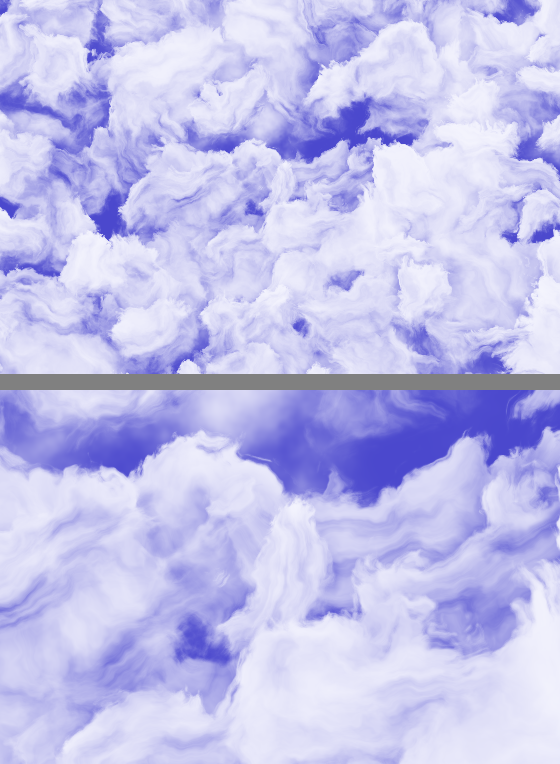
Top, the full canvas; bottom, a detail of the centre.
Write a Shadertoy shader that draws this texture.

```glsl
// Heaps of pale violet cotton fluff with soft tufts, ragged rims and small blue gaps.

const vec3 GAP_BLUE = vec3(0.35, 0.34, 0.82);
const vec3 FLUFF_WHITE = vec3(0.91, 0.91, 0.98);
const vec2 LIGHT_DIR = vec2(-0.35, 0.94);

const int LAYERS = 7;
const float LARGE_CELL = 0.40;    // tuft spacing, in canvas heights
const float SMALL_CELL = 0.15;
const float TUFT_SHARE = 0.75;    // share of cells that hold a tuft
const float WARP_SCALE = 4.5;
const float WARP_AMOUNT = 0.13;   // large bends of the rims
const float FRINGE_AMOUNT = 0.20; // fine fraying of the rims, in tuft radii
const float GAP_LEVEL = -0.7;
const float GAP_VARIATION = 5.0;
const float TUFT_LEVEL = 0.5;
const float TUFT_VARIATION = 1.5;
const float LIGHT_AMOUNT = 0.85;
const float FIBRE_AMOUNT = 1.5;
const float SHADOW_LEVEL = -2.0;  // level that shadows sink towards
const float SHADOW_AMOUNT = 0.18;
const float SHADOW_REACH = 1.5;   // in tuft radii
const float BROAD_SCALE = 2.5;
const float BROAD_AMOUNT = 1.2;
const float MID_LEVEL = 0.40;
const float CONTRAST = 1.65;
const float DEEP_TONE = 0.3;      // tones below this are compressed

vec2 hash2(vec2 p) {
    vec3 a = fract(p.xyx * vec3(0.1031, 0.1030, 0.0973));
    a += dot(a, a.yzx + 33.33);
    return fract((a.xx + a.yz) * a.zy);
}

float cornerSlope(vec2 cell, vec2 f, vec2 corner) {
    return dot(hash2(cell + corner) * 2.0 - 1.0, f - corner);
}

float gradientNoise(vec2 p) {
    vec2 cell = floor(p), f = fract(p);
    vec2 u = f * f * f * (f * (f * 6.0 - 15.0) + 10.0);
    float low = mix(cornerSlope(cell, f, vec2(0, 0)), cornerSlope(cell, f, vec2(1, 0)), u.x);
    float high = mix(cornerSlope(cell, f, vec2(0, 1)), cornerSlope(cell, f, vec2(1, 1)), u.x);
    return mix(low, high, u.y);
}

float fbm(vec2 p) {
    float sum = 0.0, amplitude = 1.0;
    for (int i = 0; i < 6; i++) {
        sum += amplitude * gradientNoise(p);
        p = mat2(1.6, 1.2, -1.2, 1.6) * p + 17.3;
        amplitude *= 0.48;
    }
    return sum;
}

mat2 rotation(float angle) {
    float c = cos(angle), s = sin(angle);
    return mat2(c, s, -s, c);
}

// Shades what lies beneath one tuft, then lays the tuft over it.
float addTuft(float level, vec2 offset, float radius, vec2 seed) {
    vec2 local = rotation((seed.x - 0.5) * 2.6) * offset / radius;
    float dist = length(local * vec2(0.8, 1.2));
    if (dist > SHADOW_REACH) return level;

    float shadow = 1.0 - smoothstep(0.8, SHADOW_REACH, dist);
    level = mix(level, SHADOW_LEVEL, SHADOW_AMOUNT * shadow);
    if (dist > 1.2) return level;

    // Crisp on the lit side, melting away on the other
    float lit = dot(offset / radius, LIGHT_DIR);
    float softness = mix(0.7, 0.2, smoothstep(-0.6, 0.4, lit));
    float frayed = dist + FRINGE_AMOUNT * fbm(local * 6.0 + seed * 53.0);
    float cover = 1.0 - smoothstep(1.0 - softness, 1.0, frayed);
    float fibres = fbm(local * vec2(1.5, 3.0) + seed * 37.0);
    float tuft = TUFT_LEVEL + LIGHT_AMOUNT * lit
               + FIBRE_AMOUNT * fibres + TUFT_VARIATION * (seed.y - 0.5);
    return mix(level, tuft, cover);
}

// One jittered grid of tufts; lower ones lie in front.
float addLayer(float level, vec2 p, float layer) {
    vec2 shift = vec2(5.37, 9.71) * (layer + 1.0);
    vec2 warp = vec2(fbm(p * WARP_SCALE + shift), fbm(p * WARP_SCALE - shift.yx));
    float size = mix(LARGE_CELL, SMALL_CELL, fract(layer * 0.618));
    vec2 grid = (p + WARP_AMOUNT * warp) / size + shift;
    vec2 cell = floor(grid);

    for (int y = 1; y >= -1; y--) {
        for (int x = -1; x <= 1; x++) {
            vec2 id = cell + vec2(x, y);
            vec2 jitter = hash2(id + layer * 31.0);
            vec2 seed = hash2(id + layer * 31.0 + 71.0);
            vec2 traits = hash2(id + layer * 31.0 + 143.0);
            if (traits.x > TUFT_SHARE) continue;
            vec2 center = id + 0.5 + 0.7 * (jitter - 0.5);
            level = addTuft(level, grid - center, mix(0.32, 0.55, traits.y), seed);
        }
    }
    return level;
}

void mainImage(out vec4 fragColor, in vec2 fragCoord) {
    vec2 p = fragCoord / iResolution.y;

    float level = GAP_LEVEL + GAP_VARIATION * fbm(p * 4.0 + 3.7);
    for (int i = 0; i < LAYERS; i++) level = addLayer(level, p, float(i));
    level += BROAD_AMOUNT * gradientNoise(p * BROAD_SCALE + 8.2);
    level = MID_LEVEL + CONTRAST * (level - MID_LEVEL);

    // Compress the highlights so that most of the fluff stays near white
    float tone = 1.1 - 0.22 * exp(-0.68 * level);
    if (tone < DEEP_TONE) tone = DEEP_TONE - 0.4 + 0.4 * exp((tone - DEEP_TONE) / 0.4);
    fragColor = vec4(mix(GAP_BLUE, FLUFF_WHITE, tone), 1.0);
}
```
